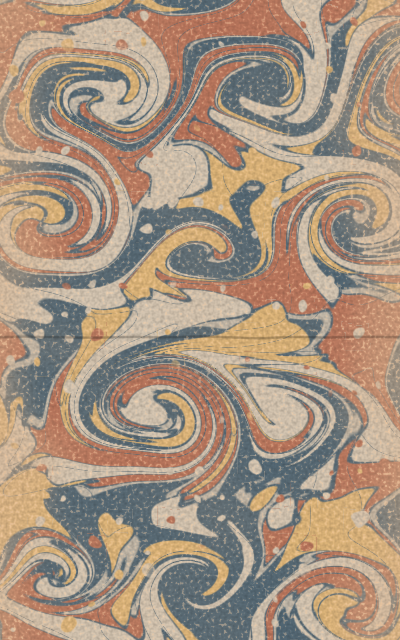
Write a WebGL 2 fragment shader that draws this texture.

```glsl
#version 300 es
precision highp float;
// Worn marbled paper: spiralling slate, brick, ochre and cream pigments.
uniform vec2 u_resolution;
out vec4 fragColor;

// Pigments
const vec3 SLATE = vec3(0.30, 0.385, 0.44);
const vec3 BRICK = vec3(0.70, 0.435, 0.34);
const vec3 OCHRE = vec3(0.84, 0.685, 0.45);
const vec3 CREAM = vec3(0.80, 0.75, 0.68);
const vec3 TAN = vec3(0.83, 0.69, 0.55);

// Layout, in canvas widths
const float SWIRL_SPACING = 0.40;
const float SWIRL_JITTER = 0.45;
const float SWIRL_RADIUS = 0.125;
const float SWIRL_TURN = 6.5;
const float FLOW_ANGLE = 0.75;
const float DROP_CELL = 0.066;
const float FOLD_HEIGHT = 0.757;
const float GRAIN = 0.16;
const float WEAR = 0.10;

vec2 hash2(vec2 p) {
  vec3 a = fract(vec3(p.xyx) * vec3(0.1031, 0.1030, 0.0973));
  a += dot(a, a.yzx + 33.33);
  return fract((a.xx + a.yz) * a.zy);
}

float cornerRamp(vec2 cell, vec2 offset) {
  float angle = 6.2832 * hash2(cell + 71.0).x;
  return dot(vec2(cos(angle), sin(angle)), offset);
}

float gradientNoise(vec2 p) {
  vec2 i = floor(p), f = p - i;
  vec2 u = f * f * f * (f * (f * 6.0 - 15.0) + 10.0);
  vec2 e = vec2(1.0, 0.0);
  float low = mix(cornerRamp(i, f), cornerRamp(i + e, f - e), u.x);
  float high = mix(cornerRamp(i + e.yx, f - e.yx), cornerRamp(i + 1.0, f - 1.0), u.x);
  return mix(low, high, u.y);
}

float twoOctaves(vec2 p) {
  return gradientNoise(p) + 0.35 * gradientNoise(p * 2.3 + 17.0);
}

mat2 rotation(float a) {
  return mat2(cos(a), sin(a), -sin(a), cos(a));
}

// Antialiased coverage of the region where field is positive
float cover(float field) {
  float w = 0.75 * fwidth(field) + 0.004;
  return smoothstep(-w, w, field);
}

// Twists p around a jittered lattice of vortices; z is the swirl weight
vec3 stir(vec2 p) {
  float weight = 0.0;
  for (int j = -1; j < 6; j++) {
    for (int i = -1; i < 4; i++) {
      vec2 id = vec2(i, j);
      vec2 h = hash2(id + 23.0), k = hash2(id + 57.0);
      float stagger = 0.35 * mod(float(j + 2), 2.0);
      vec2 centre = (id + vec2(stagger, 0.0) + 0.4 + SWIRL_JITTER * (h - 0.5)) * SWIRL_SPACING;
      vec2 squash = vec2(1.0, 1.3);
      vec2 d = (p - centre) * squash;
      float r = length(d) / (SWIRL_RADIUS * mix(0.75, 1.3, k.x));
      float falloff = exp(-r * r);
      float turn = SWIRL_TURN * mix(0.7, 1.25, h.x) * (k.y < 0.35 ? -1.0 : 1.0);
      p = centre + rotation(turn * falloff) * d / squash;
      weight = max(weight, falloff);
    }
  }
  return vec3(p, weight);
}

// Scattered round drops: x is signed coverage field, y picks the pigment
vec2 drops(vec2 p) {
  p += 0.012 * vec2(gradientNoise(p * 24.0), gradientNoise(p * 24.0 + 9.0));
  vec2 g = p / DROP_CELL, cell = floor(g);
  vec2 h = hash2(cell + 131.0), k = hash2(cell + 211.0);
  float radius = k.x < 0.42 ? mix(0.10, 0.32, h.x * h.y) : -1.0;
  return vec2(radius - length(fract(g) - mix(vec2(0.34), vec2(0.66), h)), k.y);
}

void main() {
  vec2 p = gl_FragCoord.xy / u_resolution.x;

  // Flowing, stirred coordinates
  vec2 wobble = vec2(gradientNoise(p * 3.5 + 5.0), gradientNoise(p * 3.5 + 41.0));
  vec3 stirred = stir(p + 0.05 * wobble);
  vec2 q = rotation(-FLOW_ANGLE) * stirred.xy * vec2(0.75, 1.2);
  float swirl = stirred.z;

  // Pigments floated one over another
  float brick = twoOctaves(q * 4.2 + 3.0) - 0.04;
  float ochre = twoOctaves(q * 6.0 + 29.0) - 0.18 + 0.10 * swirl;
  float cream = twoOctaves(q * 5.6 + 63.0) - 0.15 + 0.04 * swirl;
  vec3 colour = mix(SLATE, BRICK, cover(brick));
  colour = mix(colour, CREAM, cover(0.035 - abs(brick + 0.06)) * 0.85);
  colour = mix(colour, SLATE, cover(ochre + 0.04));
  colour = mix(colour, OCHRE, cover(ochre));
  colour = mix(colour, SLATE, cover(cream + 0.04));
  colour = mix(colour, CREAM, cover(cream));
  float vein = abs(gradientNoise(q * 6.5 + 90.0));
  colour = mix(colour, SLATE, cover(0.03 * smoothstep(0.05, 0.5, swirl) - vein));
  vec2 drop = drops(p);
  vec3 dropColour = drop.y < 0.6 ? CREAM : (drop.y < 0.85 ? OCHRE : BRICK);
  colour = mix(colour, dropColour, cover(drop.x) * (1.0 - smoothstep(0.1, 0.4, swirl)));

  // Rubbed surface, faded margins, fold and paper grain
  float patches = gradientNoise(p * 5.0 + 150.0);
  float flecks = gradientNoise(p * 95.0) + 0.6 * gradientNoise(p * 170.0 + 7.0);
  float margin = smoothstep(0.30, 0.52, abs(p.x - 0.5) + 0.10 * patches);
  float rubbed = WEAR + 0.15 * patches + 0.45 * margin + 0.35 * smoothstep(0.18, 0.5, flecks);
  colour = mix(colour, TAN, clamp(rubbed, 0.0, 0.8));
  float fold = abs(p.y - FOLD_HEIGHT - 0.006 * gradientNoise(vec2(p.x * 7.0, 2.0)));
  colour *= 1.0 - 0.22 * (1.0 - smoothstep(0.001, 0.005, fold));
  colour *= 1.0 + GRAIN * flecks;
  fragColor = vec4(clamp(colour, 0.0, 1.0), 1.0);
}
```
